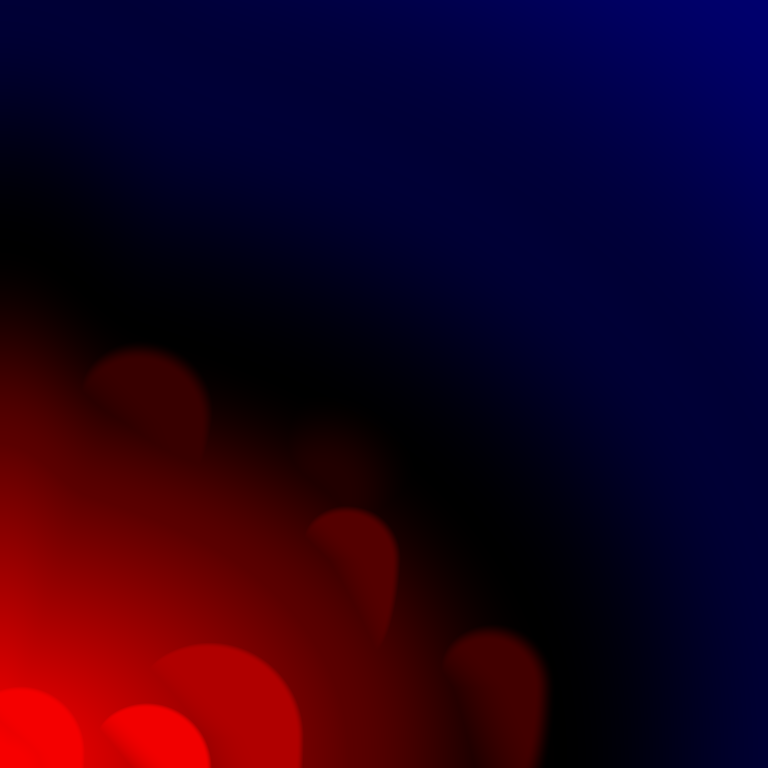
Write a WebGL 1 fragment shader that draws this background.

```glsl
precision highp float;

uniform vec2 u_resolution;

// Distance of the dark rim from the lower left corner, turn = 0 (right) to 1 (up)
float rimRadius(float turn) {
    return 0.72 - 0.13 * smoothstep(0.05, 0.8, turn) + 0.08 * smoothstep(0.8, 1.0, turn);
}

// Rounded billow: crisp toward the upper right, fading to the lower left
float billow(vec2 p, vec2 center, float radius, float softness) {
    vec2 q = p - center;
    q.y = max(q.y, 0.4 * q.y);
    float body = 1.0 - smoothstep(radius - softness, radius + softness, length(q));
    return body * smoothstep(-1.3, 0.3, dot(q, vec2(0.7)) / radius);
}

void main() {
    vec2 p = gl_FragCoord.xy / u_resolution;
    float dist = length(p);
    float rim = rimRadius(atan(p.y, p.x) / 1.5708);
    float depth = dist / rim;
    float outside = dist - rim;

    // Red glow: bright core, flat middle band, fade to the rim
    float red = 0.36 * (1.0 - smoothstep(0.6, 1.02, depth));
    red += 0.66 * max(1.0 - depth / 0.63, 0.0);

    // Outer billows
    red = max(red, 0.22 * billow(p, vec2(0.18, 0.45), 0.095, 0.014));
    red = max(red, 0.13 * billow(p, vec2(0.42, 0.36), 0.080, 0.050));
    red = max(red, 0.33 * billow(p, vec2(0.45, 0.27), 0.070, 0.010));
    red = max(red, 0.26 * billow(p, vec2(0.635, 0.105), 0.075, 0.014));

    // Inner billows
    red = max(red, 0.69 * billow(p, vec2(0.27, 0.04), 0.128, 0.012));
    red = max(red, 0.95 * billow(p, vec2(0.19, 0.0), 0.088, 0.010));
    red = max(red, 0.96 * billow(p, vec2(0.025, 0.02), 0.095, 0.016));

    // Blue sky: plateau past the rim, brighter in the far corner
    float blue = 0.21 * smoothstep(0.0, 0.33, outside);
    blue += 0.22 * smoothstep(0.35, 0.8, outside);

    gl_FragColor = vec4(min(red, 0.97), 0.0, blue, 1.0);
}
```
